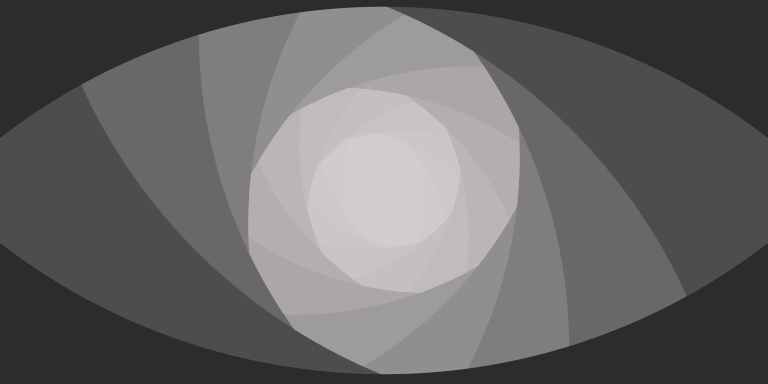
Reproduce this background procedurally as a WebGL 1 fragment shader.

```glsl
precision highp float;
// Nested leaf shapes, each turned and shrunk inside the last, brightening to a pale core.

uniform vec2 u_resolution;

#define LAYERS 15
#define CENTER_Y 0.504        // height of the common centre
#define LEAF_HALF_LENGTH 1.155 // outermost leaf, in canvas heights
#define SHRINK 0.9            // size ratio between layers
#define TURN_DEGREES 32.0     // clockwise turn between layers
#define VEIL 0.2              // opacity of each layer
#define BACKDROP vec3(0.173, 0.172, 0.172)
#define VEIL_COLOR vec3(0.840, 0.825, 0.821)

// Signed distance to a leaf along x, bounded by two quarter-circle arcs.
float leafDistance(vec2 p, float halfLength) {
  p = abs(p);
  return length(vec2(p.x, p.y + halfLength)) - halfLength * sqrt(2.0);
}

// Rotates the frame so that its x axis points clockwise by the angle.
vec2 turnClockwise(vec2 p, float angle) {
  float c = cos(angle);
  float s = sin(angle);
  return vec2(c * p.x - s * p.y, s * p.x + c * p.y);
}

void main() {
  float pixel = 1.0 / u_resolution.y;
  vec2 p = (gl_FragCoord.xy - u_resolution * vec2(0.5, CENTER_Y)) * pixel;

  vec3 color = BACKDROP;
  float clip = 1.0;
  float halfLength = LEAF_HALF_LENGTH;

  // Every leaf is clipped by all the larger ones.
  for (int i = 0; i < LAYERS; i++) {
    vec2 q = turnClockwise(p, radians(TURN_DEGREES) * float(i));
    float d = leafDistance(q, halfLength);
    clip = min(clip, clamp(0.5 - d / pixel, 0.0, 1.0));
    color = mix(color, VEIL_COLOR, VEIL * clip);
    halfLength *= SHRINK;
  }

  gl_FragColor = vec4(color, 1.0);
}
```
